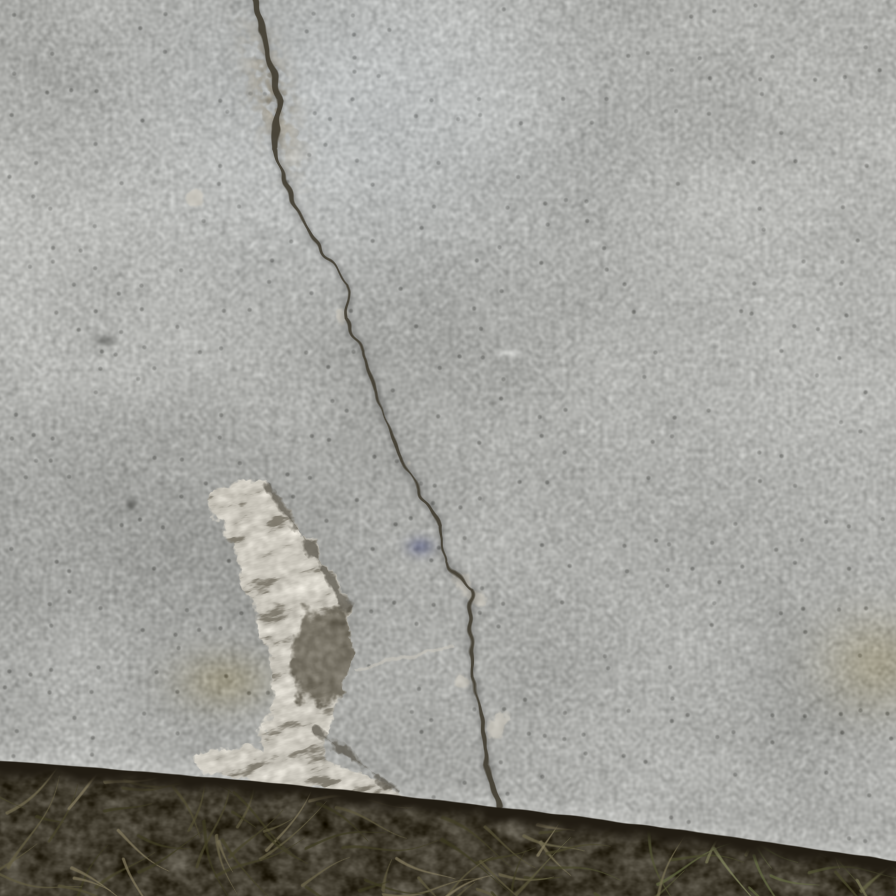
Reproduce this texture procedurally as a WebGL 2 fragment shader.

```glsl
#version 300 es
precision highp float;
uniform vec2 u_resolution;
out vec4 fragColor;

#define GRAIN 0.13
#define MOTTLE 0.07
#define CRACK_WIDTH 0.0017
#define CRACK_JITTER 0.007
#define PATCH_ROUGHNESS 0.015
#define PIT_CELLS 42.0
#define BLADES 130
#define CONCRETE vec3(.665, .668, .655)
#define PLASTER vec3(.79, .775, .735)
#define RUBBLE vec3(.44, .42, .37)
#define SOIL vec3(.25, .23, .18)
#define SHADOW vec3(.13, .11, .075)

const vec2 crackPath[18] = vec2[](
  vec2(.284, 1), vec2(.297, .948), vec2(.312, .889), vec2(.306, .833), vec2(.32, .792), vec2(.344, .742),
  vec2(.388, .681), vec2(.387, .642), vec2(.406, .609), vec2(.423, .551), vec2(.449, .486), vec2(.492, .414),
  vec2(.496, .375), vec2(.525, .342), vec2(.527, .245), vec2(.538, .193), vec2(.543, .147), vec2(.557, .1));
// Centre and radius: broken patch, its foot, pale chips
const vec3 body[7] = vec3[](
  vec3(.243, .438, .015), vec3(.278, .432, .033), vec3(.312, .375, .043), vec3(.335, .322, .05),
  vec3(.346, .27, .048), vec3(.338, .219, .038), vec3(.323, .16, .036));
const vec3 foot[3] = vec3[](vec3(.228, .153, .012), vec3(.325, .143, .026), vec3(.445, .113, .005));
const vec3 chips[7] = vec3[](
  vec3(.381, .647, .01), vec3(.456, .483, .009), vec3(.516, .35, .014), vec3(.534, .335, .011),
  vec3(.515, .24, .01), vec3(.556, .19, .018), vec3(.218, .779, .01));

vec2 hash2(vec2 p) {
  vec3 q = fract(p.xyx * vec3(.1031, .103, .0973));
  q += dot(q, q.yzx + 33.33);
  return fract((q.xx + q.yz) * q.zy);
}

float corner(vec2 cell, vec2 f, vec2 c) {
  return dot(hash2(cell + c + 200.0) * 2.0 - 1.0, f - c);
}

float gradNoise(vec2 p) {
  vec2 i = floor(p), f = p - i, w = f * f * (3.0 - 2.0 * f);
  return mix(mix(corner(i, f, vec2(0)), corner(i, f, vec2(1, 0)), w.x),
             mix(corner(i, f, vec2(0, 1)), corner(i, f, vec2(1)), w.x), w.y);
}

float fbm(vec2 p) {
  float sum = 0.0, amp = 1.0;
  for (int i = 0; i < 4; i++) {
    sum += amp * gradNoise(p);
    p = mat2(1.6, 1.2, -1.2, 1.6) * p + 7.3;
    amp *= 0.55;
  }
  return sum;
}

// Distance to a segment and the position along it
vec2 segment(vec2 p, vec2 a, vec2 b) {
  vec2 d = b - a;
  float t = clamp(dot(p - a, d) / dot(d, d), 0.0, 1.0);
  return vec2(length(p - a - d * t), t);
}

float taper(vec2 p, vec3 a, vec3 b) {
  vec2 s = segment(p, a.xy, b.xy);
  return s.x - mix(a.z, b.z, s.y);
}

// Soft elliptical spot
float spot(vec2 p, float x, float y, float rx, float ry) {
  vec2 d = (p - vec2(x, y)) / vec2(rx, ry);
  return exp(-dot(d, d));
}

vec3 concrete(vec2 p) {
  vec3 col = CONCRETE + MOTTLE * fbm(p * vec2(5, 6));
  col += vec3(.06, .068, .08) * spot(p, .4, .88, .22, .17);
  col += .05 * spot(p, .08, .7, .25, .17) + .035 * spot(p, .95, .7, .3, .4);
  col -= .055 * spot(p, .18, .38, .28, .15) + .04 * spot(p, .47, .63, .1, .12);
  col -= vec3(.02, .04, .1) * (spot(p, .98, .26, .06, .05) + spot(p, .25, .24, .05, .03));
  col += GRAIN * (gradNoise(p * 190.0) + 0.6 * gradNoise(p * 90.0));
  // Scattered pits
  vec2 g = p * PIT_CELLS, cell = floor(g);
  float pit = length(g - cell - 0.2 - 0.6 * hash2(cell + 11.0));
  col -= 0.16 * step(0.8, hash2(cell + 51.0).x) * smoothstep(0.15, 0.03, pit);
  col -= 0.22 * (spot(p, .118, .62, .01, .006) + spot(p, .146, .437, .006, .006));
  col += 0.15 * spot(p, .568, .606, .014, .004);
  return col - vec3(.2, .19, .1) * spot(p, .469, .39, .014, .01);
}

vec3 grass(vec2 p, float depth, float aa) {
  vec3 col = SOIL + 0.22 * fbm(p * vec2(32, 45)) + 0.12 * gradNoise(p * 150.0);
  vec2 q = p + 0.006 * sin(p.yx * 45.0);
  for (int i = 0; i < BLADES; i++) {
    vec2 h = hash2(vec2(i, 3)), k = hash2(vec2(i, 17)), m = hash2(vec2(i, 29));
    vec2 root = vec2(h.x * 1.1 - 0.05, h.y * 0.17 - 0.03);
    float a = (k.x - 0.5) * 2.6;
    vec2 s = segment(q, root, root + (0.03 + 0.09 * k.y) * vec2(cos(a), sin(a)));
    vec3 tint = mix(vec3(.24, .23, .13), vec3(.57, .53, .42), m.x * m.x);
    tint = mix(tint, vec3(.5, .56, .36), 0.6 * smoothstep(0.55, 0.75, p.x) * m.y);
    col = mix(col, tint, 0.75 * smoothstep(aa, -aa, s.x - 0.0016 * (1.1 - s.y)));
  }
  return mix(SHADOW, col, smoothstep(0.004, 0.026, depth + 0.012 * gradNoise(p * 40.0)));
}

void main() {
  vec2 p = gl_FragCoord.xy / u_resolution;
  float aa = 1.0 / min(u_resolution.x, u_resolution.y);
  float rough = fbm(p * 38.0), fine = gradNoise(p * 120.0);
  float edge = p.y - 0.151 + 0.07 * p.x + 0.042 * p.x * p.x + 0.002 * gradNoise(p * 30.0);
  vec3 col = concrete(p) + 0.05 * smoothstep(0.025, 0.0, edge);

  // Crumbled upper end of the crack
  float crumble = spot(p, .304 + 0.25 * (.89 - p.y), .89, .022, .072);
  col = mix(col, RUBBLE + 0.3 * rough + 0.15, crumble * smoothstep(-0.3, 0.25, rough + fine));

  // Pale chips and a hairline branch
  for (int i = 0; i < 7; i++) {
    float d = length(p - chips[i].xy) - chips[i].z * (0.7 + 0.9 * rough);
    col = mix(col, PLASTER + 0.1 * fine, 0.75 * smoothstep(0.003, -0.003, d));
  }
  float branch = segment(p + 0.008 * rough, vec2(.4, .255), vec2(.505, .278)).x;
  col = mix(col, PLASTER, 0.6 * smoothstep(0.003, 0.0005, branch));

  // Broken patch with exposed rubble and a shaded rim
  float d = 1.0;
  for (int i = 0; i < 6; i++) d = min(d, taper(p, body[i], body[i + 1]));
  for (int i = 0; i < 2; i++) d = min(d, taper(p, foot[i], foot[i + 1]));
  float layers = fbm(vec2(p.x * 22.0 + p.y * 12.0, p.y * 60.0 - p.x * 18.0));
  vec3 broken = PLASTER + 0.2 * layers + 0.12 * fine;
  broken = mix(broken, RUBBLE, 0.75 * smoothstep(0.18, 0.5, -layers));
  float hollow = length((p - vec2(.361, .27)) / vec2(.036, .055)) + 0.5 * rough;
  broken = mix(broken, RUBBLE + 0.14 * (rough + fine), 0.9 * smoothstep(1.1, 0.85, hollow));
  col = mix(col, broken, smoothstep(0.002, -0.002, d + PATCH_ROUGHNESS * rough));
  vec2 bend = vec2(.35, .385);
  float rim = min(segment(p, vec2(.3, .455), bend).x, segment(p, bend, vec2(.385, .325)).x);
  rim = min(rim, segment(p, vec2(.352, .185), vec2(.445, .117)).x);
  col = mix(col, RUBBLE * 0.8, 0.75 * smoothstep(0.006, 0.001, rim + 0.012 * rough));

  // Main crack
  vec2 q = p + CRACK_JITTER * vec2(gradNoise(p * 55.0), gradNoise(p * 55.0 + 40.0));
  float crack = 1.0;
  for (int i = 0; i < 17; i++) crack = min(crack, segment(q, crackPath[i], crackPath[i + 1]).x);
  float ends = smoothstep(0.76, 0.85, p.y) + smoothstep(0.17, 0.11, p.y);
  float width = CRACK_WIDTH * (1.0 + 1.2 * gradNoise(p * 25.0) + ends);
  col *= 1.0 - 0.18 * smoothstep(0.01, 0.0, crack);
  col = mix(col, SOIL, 0.88 * smoothstep(aa, -aa, crack - width));

  // Ground below the slab
  if (edge < aa) col = mix(grass(p, -edge, aa), col, smoothstep(-aa, aa, edge));
  fragColor = vec4(clamp(col, 0.0, 1.0), 1);
}
```
